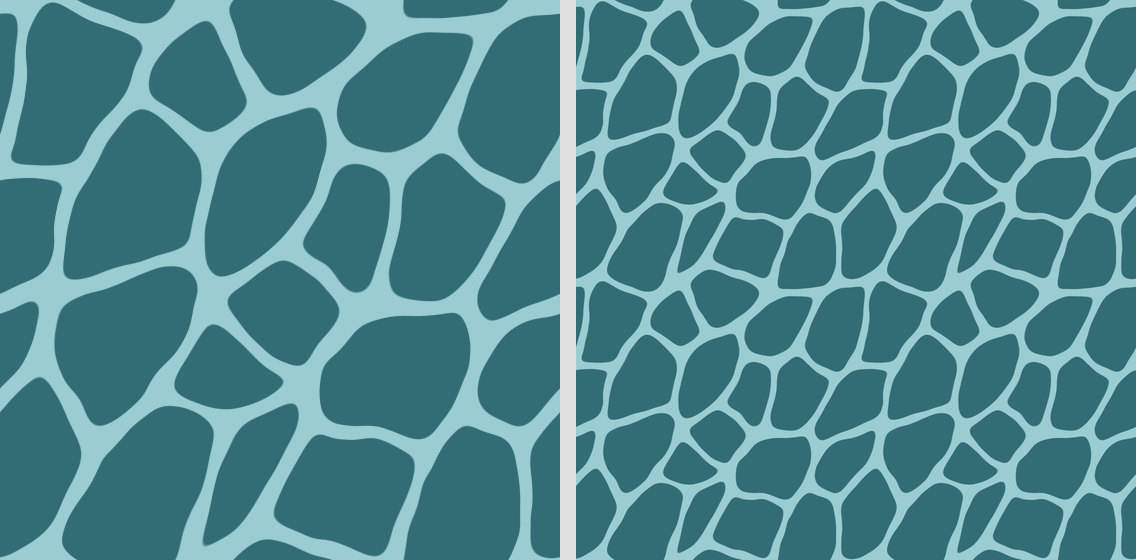
Left, the tile; right, the same tile 2 across and 2 down.
Write a Shadertoy shader that draws this pattern.

```glsl
const vec3 PATCH_COLOR = vec3(0.196, 0.428, 0.459);
const vec3 VEIN_COLOR = vec3(0.604, 0.800, 0.824);
const vec2 GRID = vec2(5.0, 4.0);      // patches per tile, rows must be even
const float JITTER = 0.74;             // scatter of the patch centres
const float STAGGER = 0.25;            // sideways shift of alternate rows
const float SIZE_SPREAD = 0.007;       // difference between large and small patches
const vec2 LONG_AXIS = vec2(0.6, 0.8); // direction the patches lean
const float SQUEEZE = 0.36;            // elongation along that direction
const float VEIN_HALF_WIDTH = 0.0125;
const float CORNER_ROUNDING = 0.0135;
const float BEND_FREQ = 5.0;
const float BEND_AMOUNT = 0.035;
const float RIPPLE_FREQ = 13.0;
const float RIPPLE_AMOUNT = 0.012;
const float EDGE_FREQ = 15.0;
const float EDGE_AMOUNT = 0.010;
const float EDGE_SOFTNESS = 0.0014;

// Integer hash: lattice point to two values in 0..1
vec2 hash2(vec2 cell) {
    const uint MULTIPLIER = 1664525u;
    uvec2 v = uvec2(ivec2(cell)) * MULTIPLIER + 1013904223u;
    for (int i = 0; i < 2; i++) {
        v.x += v.y * MULTIPLIER;
        v.y += v.x * MULTIPLIER;
        v ^= v >> 16u;
    }
    return vec2(v >> 8u) / 16777216.0;
}

// Smooth noise in -0.5..0.5 that wraps after one canvas
vec2 wrapNoise(vec2 p, float freq, vec2 seed) {
    vec2 cell = floor(p * freq), f = fract(p * freq);
    f = f * f * f * (f * (f * 6.0 - 15.0) + 10.0);
    vec2 a = hash2(mod(cell, freq) + seed);
    vec2 b = hash2(mod(cell + vec2(1, 0), freq) + seed);
    vec2 c = hash2(mod(cell + vec2(0, 1), freq) + seed);
    vec2 d = hash2(mod(cell + vec2(1, 1), freq) + seed);
    return mix(mix(a, b, f.x), mix(c, d, f.x), f.y) - 0.5;
}

// Patch centre in canvas units (xy) and its size weight (z)
vec3 patchSite(vec2 cell) {
    vec2 id = mod(cell, GRID);
    vec2 offset = 0.5 + JITTER * (hash2(id + 11.0) - 0.5);
    offset.x += STAGGER * (2.0 * mod(id.y, 2.0) - 1.0);
    return vec3((cell + offset) / GRID, SIZE_SPREAD * hash2(id + 57.0).x);
}

// Distance to the rounded patch outline, positive inside
float patchDistance(vec2 p) {
    mat2 metric = mat2(1.0) - SQUEEZE * outerProduct(LONG_AXIS, LONG_AXIS);
    vec2 base = floor(p * GRID), nearestCell = base, nearest = vec2(0.0);
    float nearestPower = 1e3;

    // Nearest centre in the stretched, weighted metric
    for (int y = -2; y <= 2; y++)
    for (int x = -2; x <= 2; x++) {
        vec2 cell = base + vec2(x, y);
        vec3 site = patchSite(cell);
        vec2 toSite = metric * (site.xy - p);
        float power = dot(toSite, toSite) - site.z;
        if (power < nearestPower) {
            nearestPower = power;
            nearestCell = cell;
            nearest = toSite;
        }
    }

    // Soft minimum of the distances to all dividing lines
    float sum = 1e-9;
    for (int y = -2; y <= 2; y++)
    for (int x = -2; x <= 2; x++) {
        if (x == 0 && y == 0) continue;
        vec3 site = patchSite(nearestCell + vec2(x, y));
        vec2 toSite = metric * (site.xy - p);
        float power = dot(toSite, toSite) - site.z;
        float slope = 2.0 * length(metric * (toSite - nearest));
        sum += exp((nearestPower - power) / (slope * CORNER_ROUNDING));
    }
    float border = -CORNER_ROUNDING * log(sum);

    // Each patch gets its own hand-drawn edge
    vec2 id = mod(nearestCell, GRID);
    vec2 seed = 100.0 + 40.0 * id;
    return border - VEIN_HALF_WIDTH + EDGE_AMOUNT * wrapNoise(p, EDGE_FREQ, seed).x;
}

void mainImage(out vec4 fragColor, in vec2 fragCoord) {
    vec2 p = fragCoord / iResolution.xy;
    vec2 bent = p + BEND_AMOUNT * wrapNoise(p, BEND_FREQ, vec2(300.0))
                  + RIPPLE_AMOUNT * wrapNoise(p, RIPPLE_FREQ, vec2(400.0));
    float softness = max(EDGE_SOFTNESS, 0.7 / iResolution.y);
    float inside = smoothstep(-softness, softness, patchDistance(bent));
    fragColor = vec4(mix(VEIN_COLOR, PATCH_COLOR, inside), 1.0);
}
```
